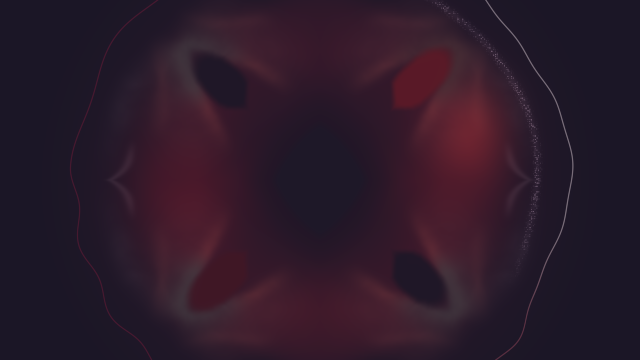
This background is drawn by a WebGL 1 fragment shader. Its source:

```glsl
precision highp float;
uniform vec2 u_resolution;

float hash(vec2 p) {
  return fract(sin(dot(p, vec2(127.1, 311.7))) * 43758.5);
}

float bell(float x, float width) {
  return exp(-x * x / (width * width));
}

float glow(vec2 p, vec2 center, vec2 size) {
  vec2 d = (p - center) / size;
  return exp(-dot(d, d));
}

// Layered sines, each octave bending the next
float smoke(vec2 p) {
  float sum = 0.0;
  float amp = 0.5;
  for (int i = 0; i < 4; i++) {
    sum += amp * sin(p.x + 1.3 * sin(p.y)) * cos(p.y - 0.7 * sin(p.x));
    p = mat2(1.5, 1.1, -1.1, 1.5) * p + 1.7;
    amp *= 0.5;
  }
  return sum;
}

// Sparse specks, one per cell of the grid
float specks(vec2 p, float pixel) {
  vec2 cell = floor(p / 0.005);
  vec2 offset = 0.25 + 0.5 * vec2(hash(cell), hash(cell + 17.0));
  float d = length(p - (cell + offset) * 0.005);
  float lit = smoothstep(0.35, 1.0, hash(cell + 41.0));
  return (1.0 - smoothstep(0.0003, 0.001 + pixel, d)) * lit;
}

void main() {
  float pixel = 1.0 / u_resolution.y;
  vec2 p = (gl_FragCoord.xy - 0.5 * u_resolution) * pixel;
  vec2 q = abs(p);
  float r = length(p);
  float haze = smoke(q * 12.0);
  float fine = smoke(q * 24.0 + haze);
  float rightSide = step(0.0, p.x);
  float upperRight = smoothstep(-0.05, 0.1, p.x) * smoothstep(-0.05, 0.1, p.y);
  float redEye = step(0.0, p.x * p.y);

  // Dark ground and the red disc
  vec3 color = vec3(0.107, 0.088, 0.149);
  color += vec3(0.02, 0.002, 0.006) * (1.0 - smoothstep(0.55, 0.8, r));
  float disc = 1.0 - smoothstep(0.4, 0.62, r + 0.02 * haze);
  float ring = disc * smoothstep(0.08, 0.36, r);
  color += vec3(0.075, 0.004, 0.008) * ring * (1.0 + 0.2 * haze);
  color += vec3(0.085, 0.0, 0.0) * glow(p, vec2(-0.36, -0.04), vec2(0.17, 0.16));
  color += vec3(0.18, 0.035, 0.018) * glow(p, vec2(0.43, 0.14), vec2(0.1, 0.13));
  color += vec3(0.075, 0.003, 0.0) * glow(p, vec2(0.34, -0.01), vec2(0.17));
  color += vec3(0.04, 0.004, 0.0) * glow(p, vec2(0.0, -0.38), vec2(0.28, 0.14));

  // Curved veils opening from each eye toward the middle
  float along = (q.x + q.y) * 0.7071;
  float across = (q.y - q.x) * 0.7071;
  float veil = (along - 0.522 + 21.0 * across * across)
             / sqrt(1.0 + 1764.0 * across * across);
  veil += 0.008 * haze;
  float reach = smoothstep(0.2, 0.36, along) * (1.0 - smoothstep(0.52, 0.62, along));
  float strands = 0.85 + 0.25 * fine;
  float tip = smoothstep(0.35, 0.46, along);
  float rim = bell(veil, mix(0.022, 0.032, tip)) * reach * strands;
  float ashRim = rim * tip * (0.85 - 2.0 * across);
  color += vec3(0.10, 0.05, 0.03) * rim * (1.0 - tip);
  vec3 ash = mix(vec3(0.26, 0.245, 0.265), vec3(0.29, 0.19, 0.21), upperRight);
  color = mix(color, ash, clamp(0.8 * ashRim, 0.0, 1.0));
  color += vec3(0.045, 0.026, 0.02) * bell(veil - 0.045, 0.055) * reach * strands;

  // Outer folds: faint arcs crossing beyond the eyes
  float low = min(q.x, q.y);
  float high = max(q.x, q.y);
  float fold = high - 0.44 - 0.35 * (low - 0.2) * (low - 0.2) + 0.016 * haze;
  float foldReach = smoothstep(0.1, 0.2, low) * (1.0 - smoothstep(0.28, 0.42, low));
  color += vec3(0.04, 0.02, 0.014) * bell(fold, 0.022) * foldReach;

  // Side chevrons and pale patches near the rim
  float chevron = q.x - 0.52 - 0.065 * exp(-q.y / 0.035) + 0.008 * haze;
  float chevronReach = 1.0 - smoothstep(0.05, 0.12, q.y);
  color += vec3(0.06, 0.052, 0.052) * bell(chevron, 0.013) * chevronReach;
  color += vec3(0.028, 0.028, 0.028) * bell(r - 0.585, 0.035)
         * bell(q.y - 0.2, 0.12) * (0.8 + 0.5 * fine);

  // Dark caps above and below, and the central diamond
  color = mix(color, vec3(0.12, 0.09, 0.15), 0.75 * glow(q, vec2(0.17, 0.52), vec2(0.07, 0.035)));
  float diamond = pow(pow(q.x / 0.135, 1.3) + pow(q.y / 0.165, 1.3), 0.77);
  color = mix(color, vec3(0.13, 0.085, 0.15), 0.75 * (1.0 - smoothstep(0.7, 1.7, diamond)));
  color = mix(color, vec3(0.118, 0.094, 0.157), 1.0 - smoothstep(0.82, 1.05, diamond));

  // Eyes: ellipses with a squared inner end
  vec2 eyeSize = vec2(mix(0.095, 0.108, redEye), 0.054);
  float eyeCenter = mix(0.385, 0.395, redEye);
  float eye = (length(vec2(along - eyeCenter, across) / eyeSize) - 1.0) * eyeSize.y;
  eye = max(eye, 0.205 - min(q.x, q.y + 0.005)) + 0.005 * fine;
  vec3 redFill = mix(vec3(0.25, 0.09, 0.145), vec3(0.36, 0.10, 0.15), rightSide);
  vec3 eyeFill = mix(vec3(0.115, 0.09, 0.15), redFill, redEye);
  color = mix(color, eyeFill, 0.92 * (1.0 - smoothstep(-0.013, 0.012, eye)));

  // Wavering outlines on both sides
  float a = atan(p.y, q.x);
  float leftWave = 0.683 + 0.011 * cos((a - 0.052) * mix(20.0, 11.4, step(0.052, a)));
  float rightWave = 0.685 + 0.016 * cos(5.9 * (a - 0.09)) + 0.028 * bell(a + 0.66, 0.1);
  rightWave += 0.003 * sin(23.0 * a);
  float edge = abs(r - mix(leftWave, rightWave, rightSide));
  float line = 1.0 - smoothstep(0.0, 0.0007 + pixel, edge);
  vec3 rightInk = mix(vec3(0.44, 0.22, 0.29), vec3(0.62, 0.57, 0.61), smoothstep(-0.45, -0.1, p.y));
  color = mix(color, mix(vec3(0.34, 0.10, 0.20), rightInk, rightSide), 0.7 * line);

  // Band of dust along the right rim
  float path = 0.603 + 0.006 * sin(7.0 * a) - 0.016 * smoothstep(0.65, 1.0, a);
  float dust = bell(r - path, 0.009) * rightSide * smoothstep(-0.55, -0.1, a);
  color += vec3(0.25, 0.22, 0.235) * dust * specks(p, pixel);
  color += vec3(0.035, 0.03, 0.034) * dust;

  gl_FragColor = vec4(color, 1.0);
}
```
